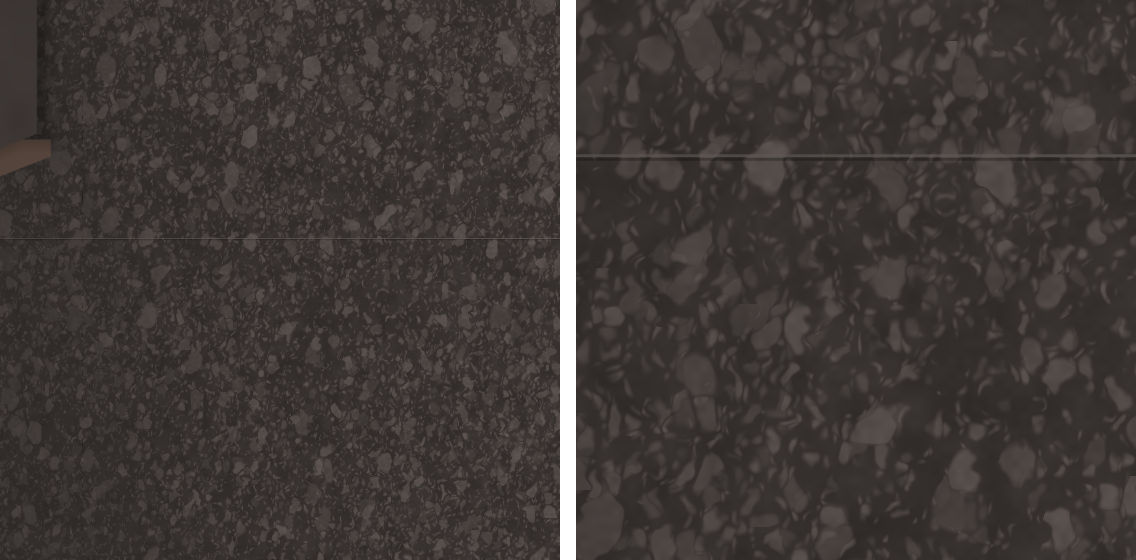
Left, the full canvas; right, a detail of the centre.
Give the GLSL for this texture, as a WebGL 2 fragment shader.

```glsl
#version 300 es
precision highp float;

uniform vec2 u_resolution;
out vec4 fragColor;

// Palette
const vec3 STONE_DARK = vec3(0.186, 0.168, 0.160);
const vec3 CHIP_LIGHT = vec3(0.375, 0.340, 0.330);
const vec3 PANEL_COLOR = vec3(0.235, 0.210, 0.202);
const vec3 LEDGE_COLOR = vec3(0.310, 0.248, 0.215);
const vec3 SEAM_COLOR = vec3(0.375, 0.350, 0.340);

// Chips
const int CHIP_LAYERS = 4;
const float COARSEST_CELLS = 21.0;
const float LAYER_SCALE = 1.85;
const float CHIP_DENSITY = 0.56;
const float CHIP_SOFTNESS = 0.0022;
const float WARP_AMOUNT = 0.009;

// Layout
const vec2 SEAM_POSITION = vec2(0.147, 0.574);
const float SEAM_WIDTH = 0.0016;
const float PANEL_RIGHT = 0.066;
const float LEDGE_RIGHT = 0.091;

// Integer hash giving three values in 0..1
vec3 hash3(vec2 cell, int seed) {
    uvec3 v = uvec3(ivec3(ivec2(cell), seed) + 4096);
    v = v * 1664525u + 1013904223u;
    v.x += v.y * v.z; v.y += v.z * v.x; v.z += v.x * v.y;
    v ^= v >> 16u;
    v.x += v.y * v.z; v.y += v.z * v.x; v.z += v.x * v.y;
    return vec3(v >> 8u) / 16777216.0;
}

// Smooth value noise with three channels
vec3 noise3(vec2 p, int seed) {
    vec2 cell = floor(p), f = fract(p);
    f = f * f * (3.0 - 2.0 * f);
    vec3 low = mix(hash3(cell, seed), hash3(cell + vec2(1, 0), seed), f.x);
    vec3 high = mix(hash3(cell + vec2(0, 1), seed), hash3(cell + vec2(1, 1), seed), f.x);
    return mix(low, high, f.y);
}

// Scattered, slightly upright ellipses in one size class
float chipLayer(vec2 p, float cells, int seed, float density) {
    vec2 q = p * cells, home = floor(q);
    float tone = 0.0;
    for (int j = -1; j <= 1; j++) {
        for (int i = -1; i <= 1; i++) {
            vec2 cell = home + vec2(i, j);
            vec3 place = hash3(cell, seed);
            vec3 shape = hash3(cell, seed + 50);
            if (place.z > density) continue;
            vec2 d = q - cell - place.xy;
            float angle = mix(-0.75, 0.35, shape.x);
            float c = cos(angle), s = sin(angle);
            d = vec2(c * d.x + s * d.y, c * d.y - s * d.x);
            float radius = mix(0.20, 0.46, shape.y * shape.y);
            d *= vec2(mix(1.1, 1.8, shape.z), 0.9);
            float edge = (length(d) - radius) / cells;
            float cover = 1.0 - smoothstep(-CHIP_SOFTNESS, CHIP_SOFTNESS, edge);
            tone = max(tone, cover * mix(0.30, 0.85, fract(shape.x * 7.0 + place.z * 5.0)));
        }
    }
    return tone;
}

// Lightness of the speckled stone, 0 dark to 1 pale
float stoneTone(vec2 p) {
    vec2 warp = noise3(p * 75.0, 1).xy - 0.5 + 0.5 * (noise3(p * 170.0, 2).xy - 0.5);
    vec2 q = p + WARP_AMOUNT * warp;
    float clump = noise3(p * 9.0, 3).x;
    float density = CHIP_DENSITY * mix(0.55, 1.3, clump);
    float cells = COARSEST_CELLS, chips = 0.0;
    for (int k = 0; k < CHIP_LAYERS; k++) {
        chips = max(chips, chipLayer(q + 0.37 * float(k), cells, 10 + k, density));
        cells *= LAYER_SCALE;
    }
    float mottle = noise3(p * vec2(60.0, 45.0), 4).x;
    float grain = noise3(p * 210.0, 5).x;
    chips *= mix(0.72, 1.1, mottle * 0.5 + grain * 0.5);
    return chips + 0.20 * mottle * (1.0 - chips) + 0.09 * (grain - 0.4);
}

float line(float d, float width, float aa) {
    return 1.0 - smoothstep(0.5 * width - 0.5 * aa, 0.5 * width + 0.5 * aa, abs(d));
}

void main() {
    vec2 p = gl_FragCoord.xy / u_resolution;
    float aa = 1.0 / min(u_resolution.x, u_resolution.y);

    // Stone, flatter and dimmer toward the left
    float contrast = mix(0.62, 1.0, smoothstep(0.0, 0.6, p.x + 0.15 * p.y));
    vec3 color = mix(STONE_DARK, CHIP_LIGHT, stoneTone(p) * contrast);
    color *= mix(0.95, 1.05, p.x);

    // Tile seams
    vec2 toSeam = p - SEAM_POSITION;
    float dots = noise3(vec2(0.0, p.y * 260.0), 6).x;
    color *= 1.0 - 0.25 * line(toSeam.y + 0.0022, SEAM_WIDTH, aa);
    color = mix(color, SEAM_COLOR, line(toSeam.y, SEAM_WIDTH, aa) * mix(0.45, 0.8, p.x));
    color *= 1.0 + line(toSeam.x, SEAM_WIDTH, aa) * mix(-0.35, 0.25, dots);

    // Shadow beside the panel
    vec2 toCorner = max(abs(p - vec2(0.03, 0.87)) - vec2(0.045, 0.13), 0.0);
    color *= 1.0 - 0.30 * exp(-length(toCorner) * 45.0);

    // Upright panel
    float panel = max(p.x - PANEL_RIGHT, 0.733 + 0.43 * p.x - p.y);
    vec3 panelColor = PANEL_COLOR * mix(0.94, 1.05, noise3(p * vec2(30.0, 14.0), 7).x);
    color = mix(color, panelColor, 1.0 - smoothstep(-aa, aa, panel));

    // Ledge under the panel
    float ledgeTop = min(0.735 + 0.40 * p.x, 0.751);
    float ledge = max(p.x - LEDGE_RIGHT, max(p.y - ledgeTop, 0.685 + 0.39 * p.x - p.y));
    vec3 ledgeColor = LEDGE_COLOR * mix(0.92, 1.08, smoothstep(0.0, 0.03, ledgeTop - p.y));
    color = mix(color, ledgeColor, 1.0 - smoothstep(-aa, aa, ledge));

    fragColor = vec4(color, 1.0);
}
```
